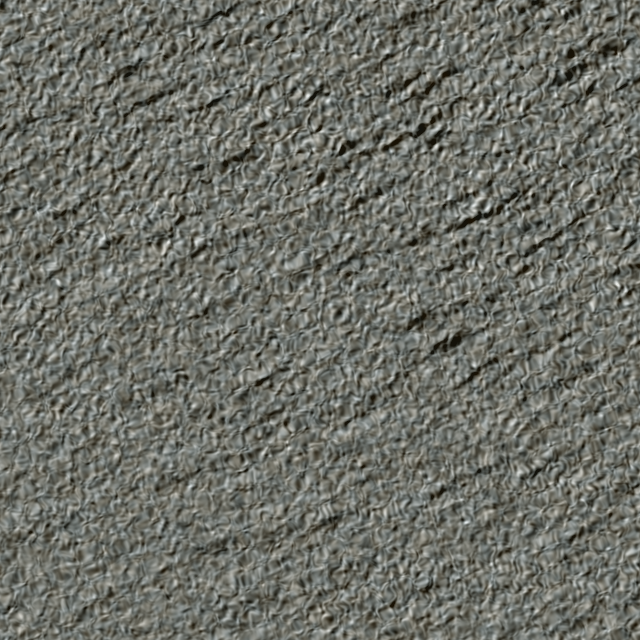
A Shadertoy shader for this texture:

```glsl
#define STREAK_ANGLE 0.44
#define GRAIN_FREQ 122.0
#define GRAIN_CONTRAST 0.60
#define SPECKLE_CONTRAST 0.24
#define RIDGE_FREQ vec2(11.0, 50.0)
#define RIDGE_CONTRAST 0.22
#define CREVICE_DEPTH 0.21
#define BASE_TONE 0.443
#define TINT_AMOUNT 0.04
#define SHADOW_COLOR vec3(0.13, 0.12, 0.08)
#define STONE_COLOR vec3(0.44, 0.45, 0.42)
#define LIGHT_COLOR vec3(0.68, 0.69, 0.67)

const vec2 LIGHT_DIR = vec2(-0.45, 0.89);

float hash(vec2 p) {
    return fract(sin(dot(p, vec2(127.1, 311.7))) * 43758.5453);
}

float noise(vec2 p) {
    vec2 i = floor(p), f = fract(p);
    f = f * f * (3.0 - 2.0 * f);
    return mix(mix(hash(i), hash(i + vec2(1, 0)), f.x),
               mix(hash(i + vec2(0, 1)), hash(i + vec2(1, 1)), f.x), f.y);
}

mat2 rotation(float angle) {
    float c = cos(angle), s = sin(angle);
    return mat2(c, -s, s, c);
}

// Long ridges, with a finer layer slightly skewed against the first
float ridgeHeight(vec2 p) {
    vec2 skewed = rotation(0.14) * p;
    return 0.6 * noise(p * RIDGE_FREQ)
         + 0.45 * noise(skewed * RIDGE_FREQ * 1.6 + 31.7);
}

// Small rounded grains in two sizes
float grainHeight(vec2 p) {
    vec2 turned = rotation(0.9) * p;
    return 0.6 * noise(p * GRAIN_FREQ)
         + 0.4 * noise(turned * GRAIN_FREQ * 1.7 + 57.3);
}

vec3 stoneRamp(float tone) {
    vec3 lower = mix(SHADOW_COLOR, STONE_COLOR, (tone - 0.12) / 0.32);
    vec3 upper = mix(STONE_COLOR, LIGHT_COLOR, (tone - 0.44) / 0.24);
    return tone < 0.44 ? lower : upper;
}

void mainImage(out vec4 fragColor, in vec2 fragCoord) {
    vec2 uv = fragCoord / iResolution.y;
    vec2 p = rotation(STREAK_ANGLE) * uv + 3.0;

    // Bend the ridges gently and fray their edges
    vec2 q = p;
    q.y += 0.035 * (noise(p * 4.0) - 0.5);
    q.y += 0.012 * (noise(p * 80.0 + 9.0) - 0.5);
    q.x += 0.050 * (noise(p * 26.0 + 4.0) - 0.5);

    // Shake the grain lattice so that grains take uneven shapes
    vec2 g = rotation(0.6) * p;
    g += 0.008 * (vec2(noise(p * 70.0 + 21.0), noise(p * 70.0 + 66.0)) - 0.5);
    vec2 grainLight = rotation(0.6) * LIGHT_DIR;

    // Relief is stronger towards the top, and varies in patches
    float relief = mix(0.60, 1.30, clamp(0.3 * uv.x + 0.7 * uv.y, 0.0, 1.0));
    relief *= 0.8 + 0.4 * noise(p * vec2(3.0, 6.0) + 17.0);

    // Shade both layers by their slope towards the light
    float ridge = ridgeHeight(q) - ridgeHeight(q + LIGHT_DIR * 0.0075);
    float grain = grainHeight(g) - grainHeight(g + grainLight * 0.0045);
    float crevice = smoothstep(0.04, 0.36, -ridge);
    crevice *= 0.6 + 0.8 * noise(p * 95.0 + 38.0);

    float tone = BASE_TONE + GRAIN_CONTRAST * grain * mix(0.7, 1.1, relief);
    tone += relief * (RIDGE_CONTRAST * ridge - CREVICE_DEPTH * crevice);
    tone += SPECKLE_CONTRAST * (noise(g * GRAIN_FREQ * 1.15 + 83.0) - 0.5);

    // Faint warm and cool grains
    float tint = TINT_AMOUNT * (noise(p * GRAIN_FREQ * 0.7 + 45.0) - 0.5);
    vec3 color = stoneRamp(clamp(tone, 0.07, 0.9)) + tint * vec3(1.0, 0.0, -1.0);
    fragColor = vec4(clamp(color, 0.0, 1.0), 1.0);
}
```
